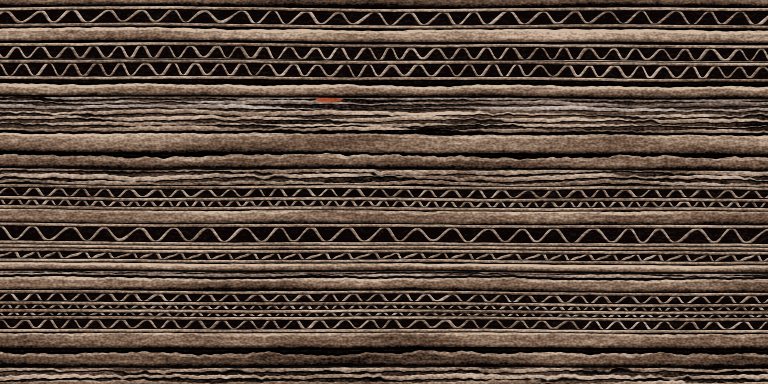
Write a Shadertoy shader that draws this texture.

```glsl
// Stacked corrugated cardboard seen edge-on: fluted sheets, torn boards and crushed flakes.

const float TAU = 6.2831853;
const vec3 SHADOW = vec3(0.030, 0.014, 0.012);
const vec3 KRAFT  = vec3(0.41, 0.32, 0.26);
const vec3 PALE   = vec3(0.80, 0.72, 0.65);
const vec3 WARM   = vec3(1.02, 1.0, 0.97);
const vec3 GREY   = vec3(0.98, 1.02, 1.08);
const vec3 ORANGE = vec3(0.62, 0.30, 0.19);
const float TILT = 0.010;          // droop of the stack towards the right
const float SAG = 0.005;           // slow waviness of every layer
const float FLUTE_WIDTH = 0.0031;  // half width of the wavy paper
const float LINER_WIDTH = 0.0036;  // half width of the flat paper
const float GRAIN = 0.30;          // strength of the fibre speckle
const float STAIN = 0.24;          // strength of the broad tone drift along a layer

// Heights run downwards from the top, as fractions of the canvas.
// Fluted sheets: top, bottom, waves across, lean of the waves.
const vec4 FLUTES[11] = vec4[11](
    vec4(0.023, 0.066, 23.0, 0.25), vec4(0.115, 0.156, 31.0, 0.10),
    vec4(0.159, 0.201, 31.0, 0.15), vec4(0.483, 0.514, 31.0, 0.15),
    vec4(0.514, 0.538, 46.0, 0.10), vec4(0.583, 0.630, 22.0, 0.15),
    vec4(0.650, 0.676, 32.0, 0.75), vec4(0.760, 0.790, 31.0, 0.20),
    vec4(0.790, 0.810, 46.0, 0.10), vec4(0.810, 0.828, 46.0, 0.10),
    vec4(0.828, 0.860, 31.0, 0.15));

// Solid boards: top, bottom, tone, roughness of the torn edge.
const vec4 BOARDS[11] = vec4[11](
    vec4(-0.02, 0.015, 0.48, 0.002), vec4(0.074, 0.105, 0.76, 0.005),
    vec4(0.219, 0.246, 0.70, 0.006), vec4(0.346, 0.393, 0.58, 0.006),
    vec4(0.402, 0.432, 0.44, 0.010), vec4(0.543, 0.577, 0.60, 0.006),
    vec4(0.634, 0.646, 0.62, 0.002), vec4(0.682, 0.700, 0.72, 0.003),
    vec4(0.721, 0.753, 0.58, 0.006), vec4(0.866, 0.904, 0.58, 0.006),
    vec4(0.919, 0.952, 0.40, 0.010));

// Flaky stacks: top, bottom, number of sheets, greyness.
const vec4 FLAKES[5] = vec4[5](
    vec4(0.247, 0.284, 3.0, 0.9), vec4(0.284, 0.342, 4.0, 0.1),
    vec4(0.432, 0.481, 3.0, 0.2), vec4(0.698, 0.722, 2.0, 0.6),
    vec4(0.952, 1.010, 3.0, 0.1));

float aa;  // half of the edge softening

float hash(float n) { return fract(sin(n * 91.345) * 4758.54); }

vec2 gradient(vec2 cell) {
    float angle = TAU * fract(sin(dot(cell, vec2(127.1, 311.7))) * 4375.85);
    return vec2(cos(angle), sin(angle));
}

// Gradient noise, about -1 to 1
float noise(vec2 p) {
    vec2 i = floor(p), f = fract(p), s = f * f * f * (f * (f * 6.0 - 15.0) + 10.0);
    vec2 e = vec2(1.0, 0.0);
    float low = mix(dot(gradient(i), f), dot(gradient(i + e), f - e), s.x);
    float high = mix(dot(gradient(i + e.yx), f - e.yx), dot(gradient(i + 1.0), f - 1.0), s.x);
    return 1.5 * mix(low, high, s.y);
}

// Ragged height offset of a torn edge
float tear(float x, float seed) {
    return 0.7 * noise(vec2(x * 4.0, seed)) + 0.4 * noise(vec2(x * 17.0, seed + 0.4))
         + 0.3 * noise(vec2(x * 55.0, seed + 0.7));
}

float inside(float d) { return smoothstep(-aa, aa, d); }

vec3 paper(float tone) {
    tone = clamp(tone, 0.0, 1.0);
    return tone < 0.5 ? mix(SHADOW, KRAFT, tone * 2.0) : mix(KRAFT, PALE, tone * 2.0 - 1.0);
}

void mainImage(out vec4 fragColor, in vec2 fragCoord) {
    vec2 uv = fragCoord / iResolution.xy;
    float aspect = iResolution.x / iResolution.y;
    float x = uv.x * aspect, y = 1.0 - uv.y;
    aa = 0.6 / iResolution.y;

    float grain = GRAIN * (0.5 * noise(vec2(x * 40.0, y * 130.0)) + 0.6 * noise(vec2(x * 130.0, y * 210.0)));
    float stain = STAIN * (noise(vec2(x * 1.7, y * 22.0)) + 0.5 * noise(vec2(x * 6.0, y * 45.0)));
    y += SAG * noise(vec2(x * 1.4, y * 4.0)) - TILT * uv.x * sin(0.5 * TAU * y);
    vec3 col = paper(0.5 * max(grain, 0.0));

    // Crushed and peeling sheets, swelling and thinning as lens-shaped flakes
    for (int i = 0; i < FLAKES.length(); i++) {
        vec4 k = FLAKES[i];
        float gap = (k.y - k.x) / k.z;
        col = mix(col, paper(0.25 + grain + stain), inside(y - k.x) * inside(k.y - y));
        for (float j = 0.0; j < k.z; j++) {
            float seed = float(i) * 13.7 + j * 3.31;
            float thick = gap * (0.26 + 0.36 * noise(vec2(x * 5.0 + y * 60.0, seed)));
            float d = y - k.x - gap * (j + 0.5 + 0.5 * tear(x, seed + 7.0));
            float tone = 0.60 + 0.26 * hash(seed) + 0.25 * noise(vec2(x * 3.0, seed)) - 0.5 * d / gap;
            col *= 1.0 - 0.85 * inside(0.14 * gap - abs(d - thick - 0.1 * gap));
            col = mix(col, paper(tone + grain) * mix(WARM, GREY, k.w), inside(thick - abs(d)));
        }
    }
    // Scrap of printed paper
    vec2 scrap = vec2((uv.x - 0.43) / 0.017, (y - 0.255) / 0.007);
    col = mix(col, ORANGE * (1.0 + grain), smoothstep(1.1, 0.8, length(scrap) + 0.5 * tear(x, 2.0)));

    // Solid boards with a pale torn lip and a shaded underside
    for (int i = 0; i < BOARDS.length(); i++) {
        vec4 b = BOARDS[i];
        float seed = float(i) * 5.37 + 40.3;
        float below = y - b.x - b.w * tear(x, seed);
        float above = b.y - y + 0.3 * b.w * tear(x, seed + 2.0);
        float lip = 0.007 + 0.8 * b.w * noise(vec2(x * 9.0, seed + 5.0));
        float tone = b.z + stain + grain + 0.10 * (above - below) / (b.y - b.x)
                   + 0.24 * smoothstep(lip + 0.002, lip - 0.002, below) - 0.35 * smoothstep(0.010, 0.0, above);
        col *= 1.0 - 0.92 * inside(below + 0.006) * inside(above + 0.005);
        col = mix(col, paper(tone) * WARM, inside(below) * inside(above));
    }
    // Fluted sheets: dark hollow, wavy paper, two flat liners
    for (int i = 0; i < FLUTES.length(); i++) {
        vec4 f = FLUTES[i];
        float seed = float(i) * 7.13 + 90.3;
        float hollow = inside(y - f.x) * inside(f.y - y);
        col = mix(col, paper(0.01 + 0.4 * max(grain + 0.3 * stain, 0.0)), hollow);

        float phase = TAU * (f.z * uv.x + hash(seed) + 0.16 * noise(vec2(uv.x * f.z * 0.6, seed)));
        float bent = phase + f.w * sin(phase);
        float height = 0.5 * (f.y - f.x) * (0.76 + 0.18 * noise(vec2(uv.x * f.z * 0.7, seed + 3.0)));
        float slope = height * TAU * f.z / aspect * cos(bent) * (1.0 + f.w * cos(phase));
        float d = (y - 0.5 * (f.x + f.y) - height * sin(bent)) / sqrt(1.0 + slope * slope);
        float width = FLUTE_WIDTH * (1.0 + 0.5 * noise(vec2(x * 30.0, seed)));
        float lit = 0.72 + 0.2 * noise(vec2(x * 11.0, seed + 6.0)) + grain - 60.0 * d;
        col = mix(col, paper(lit), inside(width - abs(d)) * hollow);

        for (float side = 0.0; side < 2.0; side++) {
            float e = y - mix(f.x, f.y, side) - 0.0015 * tear(x, seed + side);
            float tone = 0.70 + 0.25 * noise(vec2(x * 3.0, seed + side)) + grain - 70.0 * e;
            col *= 1.0 - 0.8 * inside(LINER_WIDTH + 0.0025 - abs(e));
            col = mix(col, paper(tone) * WARM, inside(LINER_WIDTH - abs(e)));
        }
    }
    fragColor = vec4(col, 1.0);
}
```
